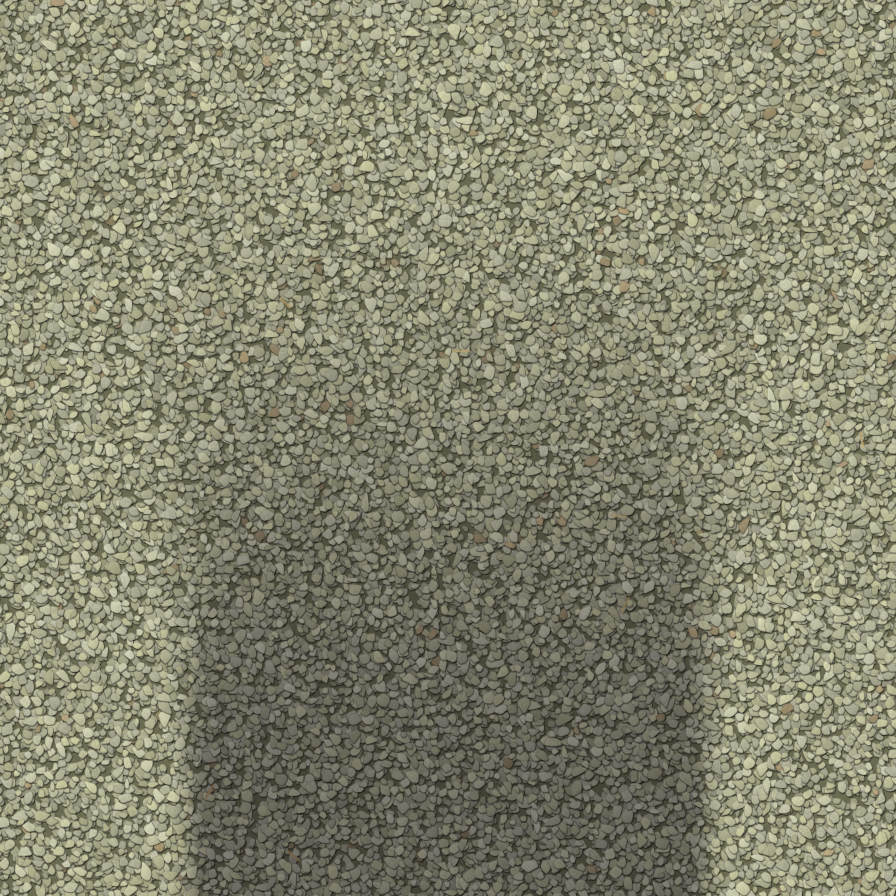
Give the GLSL for this texture, as a three.js fragment shader.

```glsl
varying vec2 vUv;

vec3 hash3(vec3 p) {
  p = fract(p * vec3(0.1031, 0.1030, 0.0973));
  p += dot(p, p.yxz + 33.33);
  return fract((p.xxy + p.yxx) * p.zyx);
}

vec2 direction(float angle) {
  return vec2(cos(angle), sin(angle));
}

// Approximate distance to a stretched five-sided pebble with rounded corners
float pebble(vec2 p, float radius, float spin, vec3 rndA, vec3 rndB) {
  vec2 axis = direction(spin);
  p = vec2(dot(p, axis), dot(p, vec2(-axis.y, axis.x)));
  p *= mix(vec2(1.0), vec2(0.8, 1.3), rndB.z);
  vec4 cuts = vec4(rndA.xy, rndB.xy);
  float rounding = 0.42 * radius;
  float excess = 0.0;
  for (int k = 0; k < 5; k++) {
    float angle = 1.2566 * (float(k) + 0.8 * (cuts.x - 0.5));
    float reach = radius * mix(0.62, 1.0, cuts.y);
    float over = max(dot(p, direction(angle)) - reach + rounding, 0.0);
    excess += over * over;
    cuts = cuts.yzwx;
  }
  return sqrt(excess) - rounding;
}

vec3 pebbleColor(vec3 rnd) {
  vec3 color = mix(vec3(0.73, 0.73, 0.58), vec3(0.75, 0.75, 0.655), rnd.x);
  color = mix(color, vec3(0.64, 0.55, 0.40), 0.7 * step(0.988, rnd.y));
  return color * mix(0.88, 1.08, rnd.z);
}

// Paints one layer of pebbles, each with a small contact shadow
vec3 paintLayer(vec3 ground, vec2 uv, float layer) {
  vec2 p = uv * 82.0 + layer * vec2(17.37, 31.71);
  vec2 cell = floor(p);
  for (int j = -1; j <= 1; j++) {
    for (int i = -1; i <= 1; i++) {
      vec2 id = cell + vec2(float(i), float(j));
      vec3 place = hash3(vec3(id, layer + 3.0));
      vec3 shape = hash3(vec3(id, layer + 13.0));
      vec3 tint = hash3(vec3(id, layer + 29.0));
      vec3 cut = hash3(vec3(id, layer + 47.0));
      vec2 q = p - id - 0.5 - 0.8 * (place.xy - 0.5);
      float radius = mix(0.34, 0.66, place.z * place.z);
      float spin = 6.2832 * shape.z;

      float d = pebble(q, radius, spin, shape, cut);
      float under = pebble(q - vec2(0.04, -0.07), radius, spin, shape, cut);
      ground *= 1.0 - 0.42 * (1.0 - smoothstep(-0.05, 0.13, under));

      vec3 stone = pebbleColor(tint) * mix(0.86, 1.0, layer * 0.5);
      stone *= 1.0 + 0.09 * dot(q, vec2(-0.6, 0.8));
      stone *= mix(1.0, 0.92, smoothstep(-0.14, 0.02, d));
      ground = mix(ground, stone, 1.0 - smoothstep(-0.09, 0.09, d));
    }
  }
  return ground;
}

// Sparse pale wood splinters
vec3 paintSplinters(vec3 ground, vec2 uv) {
  vec2 p = uv * 11.0;
  vec2 id = floor(p);
  vec3 rnd = hash3(vec3(id, 71.0));
  vec2 axis = direction(3.1416 * rnd.y);
  vec2 q = fract(p) - mix(vec2(0.25), vec2(0.75), rnd.zx);
  vec2 along = vec2(dot(q, axis), dot(q, vec2(-axis.y, axis.x)));
  vec2 box = abs(along) - vec2(mix(0.05, 0.12, rnd.z), 0.014);
  float d = max(box.x, box.y);
  float present = step(0.88, hash3(vec3(id, 83.0)).x);
  vec3 wood = mix(vec3(0.70, 0.58, 0.38), vec3(0.80, 0.72, 0.50), rnd.x);
  return mix(ground, wood, 0.8 * present * (1.0 - smoothstep(-0.01, 0.012, d)));
}

// Broad cast shadow, crisper towards the bottom
float castShadow(vec2 uv) {
  float soft = mix(0.022, 0.13, smoothstep(0.1, 0.8, uv.y));
  float sides = smoothstep(0.21 - soft, 0.21 + soft, uv.x)
              * (1.0 - smoothstep(0.79 - soft, 0.79 + soft, uv.x));
  return sides * (1.0 - smoothstep(0.1, 0.88, uv.y));
}

void main() {
  vec3 color = vec3(0.42, 0.42, 0.32);
  for (int layer = 0; layer < 3; layer++) {
    color = paintLayer(color, vUv, float(layer));
  }
  color = paintSplinters(color, vUv);

  // Fine surface grain
  color *= 0.97 + 0.06 * hash3(vec3(floor(vUv * 420.0), 5.0)).x;

  color *= mix(vec3(1.0), vec3(0.63, 0.62, 0.655), castShadow(vUv));
  gl_FragColor = vec4(color, 1.0);
}
```
